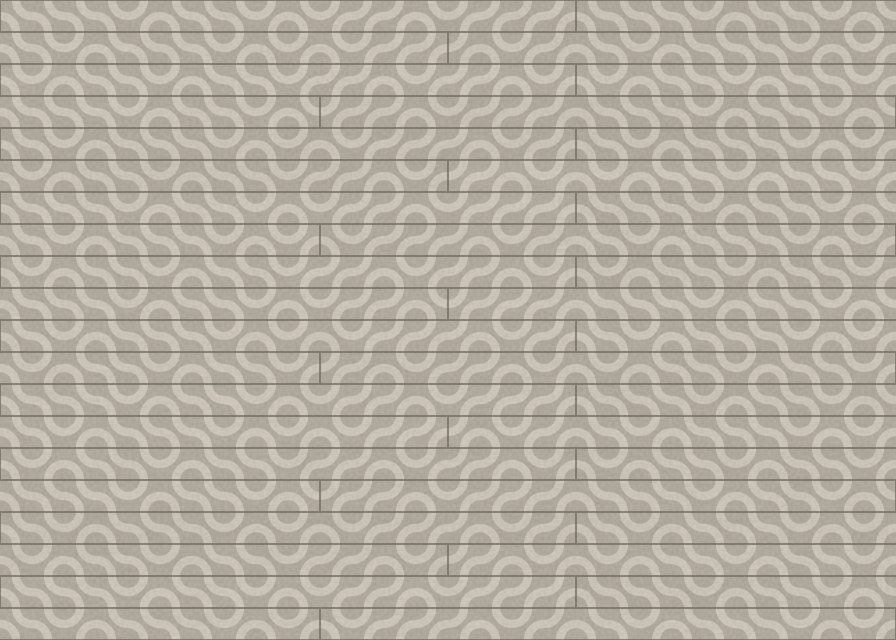
Write a Shadertoy shader that draws this pattern.

```glsl
#define COLUMNS 28.0
#define HALF_BOARD 9.0
#define BAND_WIDTH 0.26
#define SEAM_WIDTH 0.045
#define GRAIN_SCALE 9.0
#define GRAIN_AMOUNT 0.035
#define BOARD_VARIATION 0.012
#define GROUND_COLOR vec3(0.685, 0.655, 0.612)
#define BAND_COLOR vec3(0.79, 0.76, 0.715)
#define SEAM_COLOR vec3(0.43, 0.41, 0.375)

float hash(vec2 p) {
    vec3 h = fract(p.xyx * vec3(0.1031, 0.1030, 0.0973));
    h += dot(h, h.yzx + 33.33);
    return fract((h.x + h.y) * h.z);
}

vec2 gradientAt(vec2 cell) {
    float angle = 6.2832 * hash(cell);
    return vec2(cos(angle), sin(angle));
}

float gradientNoise(vec2 p) {
    vec2 i = floor(p), f = fract(p);
    vec2 w = f * f * f * (f * (f * 6.0 - 15.0) + 10.0);
    vec2 e = vec2(1.0, 0.0);
    float low = mix(dot(gradientAt(i), f),
                    dot(gradientAt(i + e.xy), f - e.xy), w.x);
    float high = mix(dot(gradientAt(i + e.yx), f - e.yx),
                     dot(gradientAt(i + e.xx), f - e.xx), w.x);
    return mix(low, high, w.y);
}

// Distance to the centre line of the winding band
float bandDistance(vec2 p) {
    // Mirror every half board, then step the arc sequence along each row
    p.x = abs(mod(p.x, 2.0 * HALF_BOARD) - HALF_BOARD);
    vec2 cell = floor(p), f = fract(p);
    float order = mod(cell.x + 3.0 * cell.y, 9.0);
    bool turned = order < 0.5 || abs(order - 4.0) < 0.5;
    if (turned) f.x = 1.0 - f.x;
    return min(abs(length(f) - 0.5), abs(length(1.0 - f) - 0.5));
}

// Antialiased line coverage from a centre distance
float stroke(float dist, float width, float pixel) {
    return clamp((0.5 * width - abs(dist)) / pixel + 0.5, 0.0, 1.0)
         * min(1.0, width / pixel);
}

void mainImage(out vec4 fragColor, in vec2 fragCoord) {
    float pixel = COLUMNS / iResolution.x;
    vec2 p = vec2(fragCoord.x, iResolution.y - fragCoord.y) * pixel;

    // Staggered boards
    float row = floor(p.y);
    float boardLength = 2.0 * HALF_BOARD;
    float stagger = mod(row, 2.0) * (16.0 - 2.0 * mod(row, 4.0));
    float along = p.x - stagger;
    float board = floor(along / boardLength);

    // Inlaid band on the ground
    float band = stroke(bandDistance(p), BAND_WIDTH, pixel);
    vec3 color = mix(GROUND_COLOR, BAND_COLOR, band);

    // Fine grain, soft mottling and a tint per board
    float grain = gradientNoise(p * GRAIN_SCALE)
                + 0.4 * gradientNoise(p * vec2(0.9, 2.3) + 17.0);
    color += GRAIN_AMOUNT * grain;
    color += BOARD_VARIATION * (hash(vec2(board, row) + 5.0) - 0.5);

    // Seams between rows and at board ends
    float rowGap = p.y - round(p.y);
    float endGap = along - boardLength * round(along / boardLength);
    float seam = max(stroke(rowGap, SEAM_WIDTH, pixel),
                     stroke(endGap, SEAM_WIDTH, pixel));
    color = mix(color, SEAM_COLOR, seam);

    fragColor = vec4(color, 1.0);
}
```
